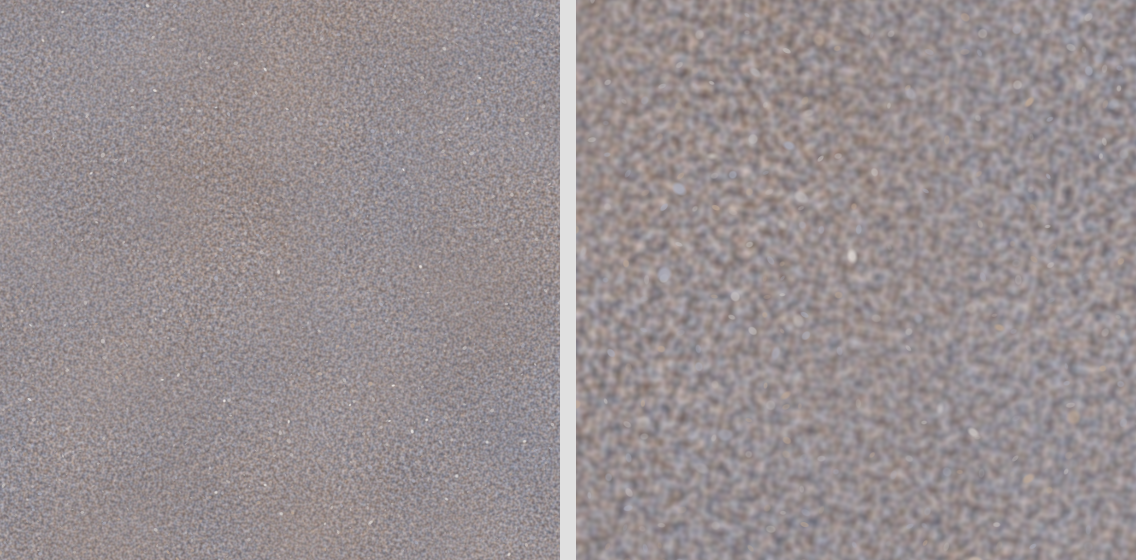
Left: the whole. Right: its middle third, enlarged.
Give the GLSL for this texture, as a WebGL 1 fragment shader.

```glsl
precision highp float;
// Fine grey-mauve stone with tinted grain and scattered pale mineral flecks.

uniform vec2 u_resolution;

const vec3 STONE = vec3(0.588, 0.555, 0.564);
const vec3 WARM_SHIFT = vec3(0.55, 0.02, -0.60);
const vec3 ROSE_SHIFT = vec3(0.40, -0.35, 0.15);
const vec3 PALE = vec3(0.80, 0.78, 0.77);
const vec3 TAN = vec3(0.76, 0.67, 0.59);
const vec3 BLUISH = vec3(0.68, 0.69, 0.75);
const vec3 WHITE = vec3(0.95, 0.94, 0.92);

vec2 hash2(vec2 p) {
  vec3 q = fract(p.xyx * vec3(0.1031, 0.1030, 0.0973));
  q += dot(q, q.yzx + 33.33);
  return fract((q.xx + q.yz) * q.zy);
}

vec2 gradient(vec2 cell) {
  float angle = 6.2832 * hash2(cell).x;
  return vec2(cos(angle), sin(angle));
}

float gradientNoise(vec2 p) {
  vec2 i = floor(p);
  vec2 f = p - i;
  vec2 u = f * f * f * (f * (f * 6.0 - 15.0) + 10.0);
  vec2 e = vec2(1.0, 0.0);
  float low = mix(dot(gradient(i), f),
                  dot(gradient(i + e.xy), f - e.xy), u.x);
  float high = mix(dot(gradient(i + e.yx), f - e.yx),
                   dot(gradient(i + e.xx), f - e.xx), u.x);
  return mix(low, high, u.y);
}

vec2 rotate(vec2 p, float angle) {
  float c = cos(angle);
  float s = sin(angle);
  return vec2(c * p.x - s * p.y, s * p.x + c * p.y);
}

// Noise on a turned, shifted lattice so that layers do not line up.
float layer(vec2 uv, float frequency, float seed) {
  return gradientNoise(rotate(uv, 0.5 + seed) * frequency + 300.0 + 57.0 * seed);
}

// One random ellipse per cell: x is its coverage, y its random tone.
vec2 fleck(vec2 uv, float cells, float chance, float radius, float seed) {
  vec2 p = uv * cells + 71.0 * seed;
  vec2 cell = floor(p);
  vec2 place = hash2(cell + 11.0);
  vec2 shape = hash2(cell + 137.0);
  vec2 pick = hash2(cell + 251.0);
  vec2 d = rotate(p - cell - mix(vec2(0.32), vec2(0.68), place), 6.2832 * shape.x);
  d.y *= mix(1.0, 1.9, shape.y);
  float size = radius * mix(0.65, 1.2, place.x);
  float soft = max(0.07, 0.7 * cells / u_resolution.y);
  float coverage = 1.0 - smoothstep(size - soft, size + soft, length(d));
  float strength = mix(0.35, 1.0, fract(pick.x * 91.7));
  return vec2(coverage * strength * step(pick.x, chance), pick.y);
}

vec3 fleckColor(float tone) {
  vec3 color = mix(BLUISH, PALE, smoothstep(0.25, 0.40, tone));
  return mix(color, TAN, smoothstep(0.68, 0.80, tone));
}

vec3 addFlecks(vec3 color, vec2 flecks, float amount) {
  return mix(color, fleckColor(flecks.y), flecks.x * amount);
}

void main() {
  vec2 uv = gl_FragCoord.xy / u_resolution.y;

  // Broad clouds vary brightness, warmth and grain contrast.
  float cloud = layer(uv, 4.0, 1.0) + 0.6 * layer(uv, 11.0, 2.0);
  float warmCloud = layer(uv, 3.0, 3.0) + 0.5 * layer(uv, 9.0, 4.0);
  float contrast = 1.0 + 0.35 * layer(uv, 6.0, 5.0);

  // Two scales of grain carry most of the texture.
  float grain = 0.140 * layer(uv, 210.0, 6.0) + 0.115 * layer(uv, 120.0, 7.0);
  float warmGrain = 0.075 * layer(uv, 150.0, 8.0) + 0.045 * layer(uv, 70.0, 9.0);
  float roseGrain = 0.035 * layer(uv, 170.0, 10.0);

  vec3 color = STONE + grain * contrast + 0.028 * cloud;
  color += WARM_SHIFT * (warmGrain * contrast + 0.045 * warmCloud);
  color += ROSE_SHIFT * roseGrain;

  // Small dull flecks, larger chips, then rare bright sparkles.
  color = addFlecks(color, fleck(uv, 95.0, 0.20, 0.22, 1.0), 0.55 * contrast);
  color = addFlecks(color, fleck(rotate(uv, 0.6), 48.0, 0.15, 0.17, 2.0), 0.80);
  vec2 sparkle = fleck(rotate(uv, 1.1), 36.0, 0.045, 0.11, 3.0);
  color = mix(color, WHITE, sparkle.x * 0.9);

  gl_FragColor = vec4(clamp(color, 0.0, 1.0), 1.0);
}
```
